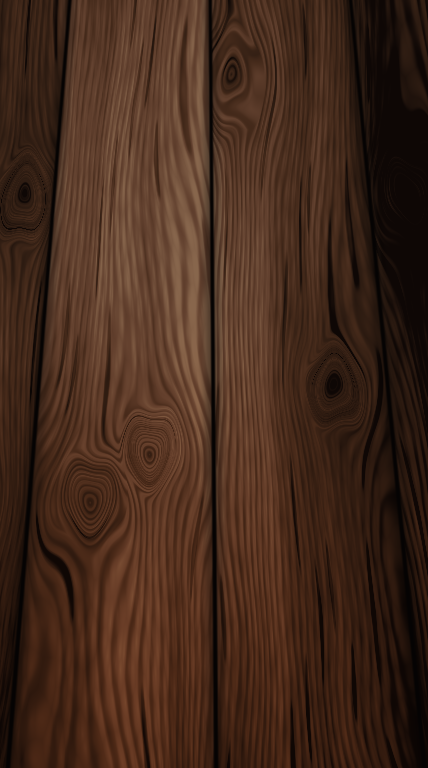
Write a Shadertoy shader that draws this texture.

```glsl
// Dark weathered wooden planks receding upward, with wavy grain, knots and cracks.

const float PI = 3.14159;
const float PLANK_ASPECT = 4.4;   // canvas height in plank widths
const int KNOTS_PER_PLANK = 2;

vec2 hash2(vec2 p) {
    vec3 a = fract(p.xyx * vec3(0.1031, 0.1030, 0.0973));
    a += dot(a, a.yzx + 33.33);
    return fract((a.xx + a.yz) * a.zy);
}

// Layered, mutually bent sines, roughly -1..1
float waves(vec2 p, float seed) {
    float sum = 0.0, amp = 0.55;
    for (int i = 0; i < 4; i++) {
        sum += amp * sin(p.x + seed + 1.4 * sin(p.y + seed * 1.7));
        p = mat2(1.7, 0.35, -0.5, 1.6) * p + 2.3;
        amp *= 0.5;
    }
    return sum;
}

// Distance to the nearest scattered cell point
float cellular(vec2 p) {
    vec2 cell = floor(p);
    float nearest = 4.0;
    for (int j = -1; j <= 1; j++)
        for (int i = -1; i <= 1; i++) {
            vec2 c = cell + vec2(i, j);
            nearest = min(nearest, length(c + hash2(c) - p));
        }
    return nearest;
}

// Knot position inside a plank; x in plank widths, y in canvas heights
vec2 knotCenter(float plank, int k) {
    if (k == 0) return vec2(0.69 + 0.045 * plank, 0.495 + 0.08 * plank);
    float turn = 0.5 * PI * plank;
    return vec2(0.14 - 0.043 * plank + 0.147 * plank * plank,
                0.685 + 0.135 * cos(2.0 * turn) + 0.078 * cos(turn) + 0.198 * sin(turn));
}

// One tapered slit per stretched cell, 1 inside the slit
float cracks(vec2 p, float amount, float soft) {
    p.y += 5.0 * hash2(vec2(floor(p.x), 7.0)).x;
    vec2 cell = floor(p), local = fract(p), rnd = hash2(cell + 11.0);
    float taper = 1.0 - abs(local.y - 0.5) / (0.2 + 0.3 * rnd.y);
    float width = 0.08 * max(taper, 0.0);
    float slit = 1.0 - smoothstep(width, width + soft, abs(local.x - 0.25 - 0.5 * rnd.y));
    return slit * smoothstep(0.0, 0.3, taper) * step(rnd.x, amount);
}

vec3 woodRamp(float t) {
    vec3 c = mix(vec3(0.055, 0.028, 0.02), vec3(0.18, 0.11, 0.07), smoothstep(0.0, 0.28, t));
    c = mix(c, vec3(0.27, 0.165, 0.105), smoothstep(0.25, 0.5, t));
    c = mix(c, vec3(0.38, 0.25, 0.18), smoothstep(0.45, 0.72, t));
    return mix(c, vec3(0.53, 0.40, 0.30), smoothstep(0.68, 1.0, t));
}

void mainImage(out vec4 fragColor, in vec2 fragCoord) {
    vec2 uv = fragCoord / iResolution.xy;

    // Planks narrow toward the top
    float plankWidth = mix(0.487, 0.328, uv.y);
    float across = (uv.x - mix(0.505, 0.491, uv.y)) / plankWidth;
    float plank = floor(across);
    vec2 q = vec2(across - plank, uv.y * PLANK_ASPECT);
    float seed = plank * 2.7 + 4.0;
    float pixel = 1.0 / (iResolution.x * plankWidth);

    // Grain coordinate: wavy, parted by knots and closed into rings inside them
    float grain = q.x + 0.19 * waves(vec2(q.x * 3.0, q.y * 0.55), seed);
    float halo = 0.0, core = 0.0;
    for (int k = 0; k < KNOTS_PER_PLANK; k++) {
        vec2 d = q - knotCenter(plank, k) * vec2(1.0, PLANK_ASPECT);
        float size = 0.85 + 0.3 * hash2(vec2(plank, float(k))).x;
        d.y += 0.03 * sin(d.x * 25.0 + seed);
        float r = length(d * vec2(1.0, 0.7)) / size;
        grain -= d.x * 0.04 / max(r * r, 0.04) * exp(-3.0 * r * r);
        grain = mix(grain, r * 1.5, exp(-pow(r / 0.16, 4.0)));
        halo += exp(-dot(d * d, vec2(12.0, 2.2)));
        core += 1.0 - smoothstep(0.02, 0.08, r);
    }

    // Raised grain lines, fading where they become too fine to resolve
    float lines = grain * 21.0 + 0.3 * sin(q.y * 5.0 + q.x * 9.0);
    float phase = fract(lines);
    float ridge = smoothstep(0.0, 0.55, phase) * (1.0 - smoothstep(0.72, 1.0, phase));
    float detail = 1.0 - smoothstep(0.35, 0.9, fwidth(lines));
    float fibre = cellular(vec2(grain * 48.0 + seed, q.y * 5.0));
    float bands = sin(grain * 13.0 + seed) + 0.6 * sin(grain * 31.0 + seed);
    float patches = waves(vec2(q.x * 4.0, q.y * 0.9), seed + 3.0);

    // Brightness from a soft light, plank tone and wear
    vec2 fromLight = (uv - vec2(0.40, 0.63)) * vec2(1.25, 0.95);
    float tone = 0.78 * exp(-2.1 * dot(fromLight, fromLight));
    tone += 0.08 - 0.1 * abs(plank + 0.8);
    tone += 0.055 * bands + 0.07 * patches;
    tone += 0.24 * (ridge - 0.5) * detail * (0.75 + 0.4 * patches);
    tone += 0.16 * (0.45 - fibre);
    tone -= 0.17 * halo + 0.2 * core;
    float slit = cracks(vec2(grain * 9.0, q.y * 0.9 + seed), 0.35, 0.04 + 9.0 * pixel);
    tone -= 0.32 * slit;

    vec3 color = woodRamp(clamp(tone, 0.0, 1.0));
    color *= mix(vec3(1.1, 0.94, 0.8), vec3(1.0), smoothstep(0.0, 0.7, uv.y));

    // Gaps between planks with shaded and faintly lit edges
    float edge = min(q.x, 1.0 - q.x);
    color *= 0.6 + 0.4 * smoothstep(0.0, 0.09, edge);
    color += vec3(0.05, 0.035, 0.025) * exp(-pow((q.x - 0.025) / 0.012, 2.0)) * uv.y;
    color = mix(vec3(0.02, 0.012, 0.01), color, smoothstep(0.009 - pixel, 0.013 + pixel, edge));
    fragColor = vec4(color, 1.0);
}
```
